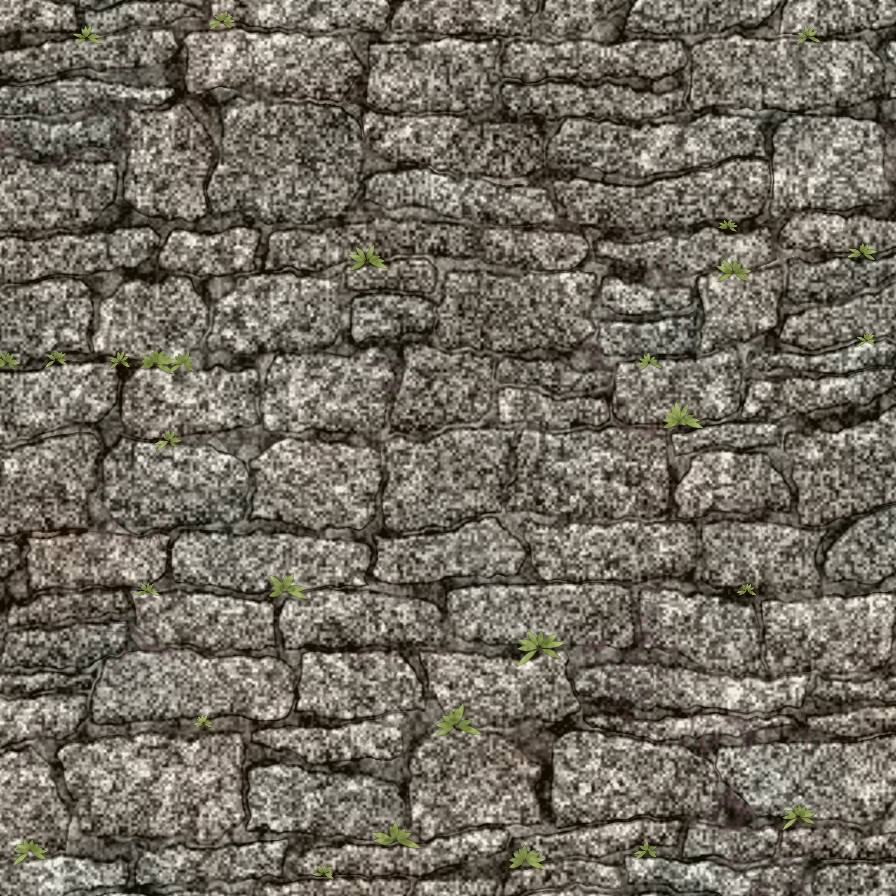
Reproduce this texture procedurally as a Shadertoy shader.

```glsl
// Dry stone wall: rough grey courses with lichen, dark joints, rubble and small ferns.
const float PI = 3.14159265;
const float ROW_HEIGHT = 0.086, STONE_WIDTH = 0.155, EDGE_JITTER = 0.56;
const float JOINT = 0.0022, SPLIT_CHANCE = 0.4, SPLIT_HEIGHT = 0.08, CHIP_SCALE = 36.0;
const float LIGHT_GAIN = 19.0;
const vec2 LIGHT_STEP = vec2(-0.0013, 0.0036);
const int PLANTS = 30;
const vec3 WARM_TINT = vec3(0.022, 0.0, -0.044);
const vec3 WEED = vec3(0.38, 0.29, 0.29);
const vec3 LEAF_DARK = vec3(0.38, 0.43, 0.19), LEAF_LIGHT = vec3(0.64, 0.70, 0.40);

float hash(vec2 p) {
  vec3 q = fract(p.xyx * 0.1031);
  q += dot(q, q.yzx + 33.33);
  return fract((q.x + q.y) * q.z);
}
float noise(vec2 p) {
  vec2 i = floor(p), f = fract(p);
  f = f * f * (3.0 - 2.0 * f);
  return mix(mix(hash(i), hash(i + vec2(1, 0)), f.x),
             mix(hash(i + vec2(0, 1)), hash(i + vec2(1, 1)), f.x), f.y);
}
vec2 shake(vec2 p) { return vec2(noise(p), noise(p + 40.0)) - 0.5; }
float fbm(vec2 p) {
  float sum = 0.0, amp = 0.533;
  for (int i = 0; i < 4; i++, amp *= 0.5) {
    sum += amp * noise(p);
    p = mat2(1.6, 1.2, -1.2, 1.6) * p + 17.3;
  }
  return sum;
}
float smoothMax(float a, float b, float k) {
  float h = max(k - abs(a - b), 0.0) / k;
  return max(a, b) + h * h * k * 0.25;
}
// Slow bending of the courses
vec2 warp(vec2 p) { return vec2(0.03, 0.05) * shake(p * 4.5) + 0.022 * shake(p * 11.0); }
float edge(float i, float seed) { return i + EDGE_JITTER * (hash(vec2(i, seed)) - 0.5); }
// Uneven 1D cell: index, lower edge, upper edge
vec3 cell(float v, float seed) {
  float i = floor(v);
  if (v < edge(i, seed)) i -= 1.0;
  else if (v > edge(i + 1.0, seed)) i += 1.0;
  return vec3(i, edge(i, seed), edge(i + 1.0, seed));
}
// Signed distance to the stone around p, and its random id
vec2 stone(vec2 p) {
  vec2 s = p + warp(p) + 0.010 * shake(p * 34.0) + 0.006 * shake(p * 90.0);
  vec3 row = cell(s.y / ROW_HEIGHT, 1.0);
  float width = STONE_WIDTH * mix(0.75, 1.25, hash(vec2(row.x, 2.0)));
  s.x += hash(vec2(row.x, 3.0)) * 2.0;
  vec3 col = cell(s.x / width, row.x + 11.0);
  vec2 lo = vec2(col.y * width, row.y * ROW_HEIGHT), hi = vec2(col.z * width, row.z * ROW_HEIGHT);
  float id = hash(vec2(col.x, row.x + 70.0));
  // Some tall places hold two stones, one on the other
  if (hi.y - lo.y > SPLIT_HEIGHT && hash(vec2(col.x + 5.0, row.x)) < SPLIT_CHANCE) {
    float cut = mix(lo.y, hi.y, mix(0.35, 0.65, hash(vec2(id * 50.0, 4.0))));
    if (s.y < cut) hi.y = cut;
    else { lo.y = cut; id = fract(id + 0.37); }
  }
  // Tilted sides and chipped corners
  vec2 b = 0.5 * (hi - lo), c = s - 0.5 * (lo + hi);
  float d = max(abs(c.x) - b.x, abs(c.y) - b.y) + JOINT;
  for (int i = 0; i < 8; i++) {
    float a = float(i) * PI / 4.0, r = hash(vec2(float(i), id * 91.0));
    float turned = a + 0.3 * (hash(vec2(float(i) + 20.0, id * 63.0)) - 0.5);
    vec2 axis = vec2(cos(a), sin(a));
    float loss = i % 2 == 0 ? JOINT + 0.004 * r : 0.06 * b.y + 0.6 * min(b.x, b.y) * r * r;
    vec2 side = c - axis * (dot(abs(axis), b) - loss);
    d = smoothMax(d, dot(side, vec2(cos(turned), sin(turned))), 0.004);
  }
  return vec2(d, id);
}
// Nearest rubble chip: distance and tone
vec2 chip(vec2 p) {
  vec2 best = vec2(9.0, 0.0);
  for (int k = 0; k < 9; k++) {
    vec2 g = floor(p) + vec2(k % 3 - 1, k / 3 - 1);
    float r = hash(g), d = length(p - g - vec2(r, hash(g + 31.0)));
    if (d < best.x) best = vec2(d, r);
  }
  return best;
}
float relief(vec2 p, float d, float chipDist) {
  float dome = 1.0 - exp(-max(-d, 0.0) / 0.007);
  float rubble = 0.010 * (1.0 - chipDist) * smoothstep(0.0, 0.004, d);
  return 0.016 * dome + rubble + 0.017 * fbm(p * 60.0) + 0.015 * fbm(p * vec2(17.0, 28.0));
}
// Fern rosettes rooted in the joints: colour and coverage
vec4 ferns(vec2 p) {
  vec4 result = vec4(0.0);
  for (int i = 0; i < PLANTS; i++) {
    float n = float(i), size = mix(0.012, 0.034, pow(hash(vec2(n, 53.0)), 1.5));
    float row = floor(hash(vec2(n, 52.0)) * 12.0);
    vec2 root = vec2(hash(vec2(n, 51.0)), edge(row, 1.0) * ROW_HEIGHT);
    vec2 q = (p - root + warp(root)) / size;
    if (dot(q, q) > 1.7) continue;
    q.y += 0.15 * dot(q, q);
    for (int k = 0; k < 9; k++) {
      float h = hash(vec2(float(k), n + 80.0)), a = mix(-0.6, 3.7, (float(k) + h) / 9.0);
      vec2 dir = vec2(cos(a), sin(a));
      float t = clamp(dot(q, dir) / mix(0.6, 1.05, h), 0.0, 1.0);
      float across = abs(dot(q, vec2(-dir.y, dir.x)));
      vec3 tone = mix(LEAF_DARK, LEAF_LIGHT, clamp(0.6 * t + 0.6 * h - across, 0.0, 1.0));
      result = mix(result, vec4(tone, 1.0), smoothstep(0.0, 0.07, 0.15 * sin(PI * t) - across));
    }
  }
  return result;
}
void mainImage(out vec4 fragColor, in vec2 fragCoord) {
  vec2 p = fragCoord / iResolution.y, lit = p + LIGHT_STEP;
  vec2 here = stone(p), rubble = chip(p * CHIP_SCALE);
  float slope = relief(p, here.x, rubble.x) - relief(lit, stone(lit).x, chip(lit * CHIP_SCALE).x);
  float light = clamp(LIGHT_GAIN * slope, -0.28, 0.2);
  // Stone face: grain and pale lichen
  float grain = 0.27 * (noise(p * 150.0) - 0.5) + 0.58 * (noise(p * 290.0 + 9.0) - 0.5);
  float lichen = smoothstep(0.50, 0.64, fbm(p * 75.0 + 5.0)) * smoothstep(0.35, 0.65, fbm(p * 12.0));
  float face = mix(0.40, 0.49, here.y) + 0.22 * (fbm(p * 15.0) - 0.5) + grain + 0.22 * lichen + light;
  face *= mix(0.75, 1.0, smoothstep(0.0, 0.004, -here.x));
  // Joint: shadow, partly filled with soil and rubble
  float soil = smoothstep(0.35, 0.7, noise(p * 24.0 + 70.0));
  float chipFace = (1.0 - smoothstep(0.4, 0.65, rubble.x)) * smoothstep(0.0, 0.005, here.x);
  float gap = 0.09 + 0.16 * soil + chipFace * mix(0.12, 0.34, rubble.y) + 0.5 * grain + 0.5 * light;
  float value = mix(face, gap, smoothstep(-0.001, 0.0015, here.x));
  // Warm greys with faint drifts of rust
  float drift = fbm(p * 8.0 + 30.0) - 0.5 + 0.3 * (fract(here.y * 7.0) - 0.5);
  vec3 color = clamp(value, 0.05, 0.93) + WARM_TINT + drift * vec3(0.04, -0.01, -0.03);
  // Wiry mauve weeds near some joints
  float strand = 1.0 - abs(2.0 * noise(p * 50.0 + 4.0 * noise(p * 25.0)) - 1.0);
  float weeds = smoothstep(0.62, 0.78, noise(p * 7.0 + 90.0)) * smoothstep(-0.02, 0.0, here.x);
  color = mix(color, WEED * (0.8 + grain), 0.6 * weeds * smoothstep(0.72, 0.92, strand));
  vec4 fern = ferns(p);
  fragColor = vec4(clamp(mix(color, fern.rgb + 0.25 * grain, fern.a), 0.0, 1.0), 1.0);
}
```
